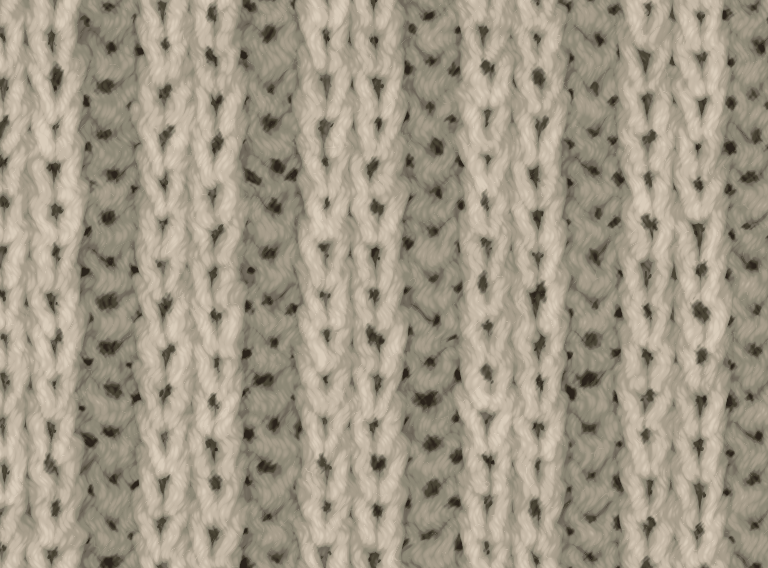
Give the GLSL for this texture, as a WebGL 2 fragment shader.

```glsl
#version 300 es
precision highp float;

uniform vec2 u_resolution;
out vec4 fragColor;

float hash(vec2 p) {
    return fract(sin(dot(p, vec2(127.1, 311.7))) * 43758.5);
}

vec2 hash2(vec2 p) {
    return vec2(hash(p), hash(p + 57.3));
}

// Distance to the nearest scattered cell point
float cells(vec2 p) {
    vec2 id = floor(p), f = fract(p);
    float nearest = 2.0;
    for (int j = -1; j <= 1; j++)
        for (int i = -1; i <= 1; i++) {
            vec2 o = vec2(i, j);
            nearest = min(nearest, length(o + hash2(id + o) - f));
        }
    return nearest;
}

float waves(vec2 p) {
    return (sin(p.x * 1.7 + 1.3 * sin(p.y * 1.1)) + sin(p.y * 2.3 + 1.6 * sin(p.x * 1.9))
        + 0.6 * sin(p.x * 4.1 - p.y * 3.7)) / 2.6;
}

float segment(vec2 p, vec2 a, vec2 b) {
    vec2 ab = b - a;
    return length(p - a - ab * clamp(dot(p - a, ab) / dot(ab, ab), 0.0, 1.0));
}

float roundTop(float d) {
    return sqrt(max(0.0, 1.0 - d * d));
}

// Raised rib: two columns of V stitches; returns height, pit and soft hollow
vec3 ribSurface(vec2 p, float rib) {
    float height = 0.0, pit = 0.0, hollow = 0.0;
    for (int arm = 0; arm < 4; arm++) {
        float column = float(arm / 2), side = float(arm % 2) * 2.0 - 1.0;
        float center = column * 1.2 - 0.6;
        float y = p.y + hash(vec2(rib, column + 3.0));
        for (int k = -1; k <= 1; k++) {
            float row = floor(y + 0.5) + float(k);
            vec2 q = vec2(p.x, y - row);
            vec2 jitter = hash2(vec2(row + rib * 31.0, float(arm))) - 0.5;
            vec2 top = vec2(center + side * 0.48 + jitter.x * 0.16, 0.75);
            vec2 foot = vec2(center + side * 0.17 + jitter.y * 0.16, -0.55 + 0.2 * jitter.x);
            float tuck = 1.0 - 0.34 * smoothstep(0.0, 0.85, q.y);
            float d = segment(q, top, foot) / (0.28 + 0.06 * jitter.x);
            height = max(height, roundTop(d) * tuck * (1.0 + 0.16 * jitter.y));
            vec2 h = q - vec2(center + side * 0.06 + jitter.y * 0.14, 0.12 + jitter.x * 0.3);
            float size = 0.2 * pow(jitter.x + 0.5, 3.0);
            float reach = length(h * vec2(1.4, 0.8)) + 0.05 * waves(q * 13.0 + jitter * 9.0);
            pit = max(pit, 1.0 - smoothstep(size * 0.4, size + 0.06, reach));
            hollow = max(hollow, 1.0 - smoothstep(0.0, 0.42, reach));
        }
    }
    return vec3(height, pit, hollow);
}

// Sunken purl channel: stacked arched bumps with irregular holes
float channelTone(vec2 p, float channel) {
    float y = p.y + hash(vec2(channel, 9.0));
    float bump = 0.0, hole = 0.0, hollow = 0.0;
    for (int k = -1; k <= 1; k++) {
        float row = floor(y + 0.5) + float(k);
        vec2 r = hash2(vec2(row, channel * 17.0));
        float arch = 0.2 * cos(p.x * 6.5 + r.x - 0.5);
        bump = max(bump, roundTop((y - row + arch) / 0.53));
        for (int i = -1; i <= 1; i++) {
            float edge = abs(float(i));
            vec2 s = hash2(vec2(row + 41.0 * float(i), channel + 5.0));
            vec2 q = vec2(p.x - float(i) * 0.56, y - row - 0.35 + 0.3 * edge) - (s - 0.5) * 0.24;
            q.x += 0.6 * q.y * (s.x - 0.5);
            float size = mix(0.04, 0.23, s.y * s.y) * (1.0 - 0.25 * edge);
            float d = length(q * mix(vec2(0.8, 1.2), vec2(1.3, 0.8), s.x));
            d += 0.05 * waves(q * 11.0 + r * 9.0);
            hole = max(hole, 1.0 - smoothstep(size * 0.4, size + 0.1, d));
            hollow = max(hollow, 1.0 - smoothstep(0.0, 0.45, d));
        }
    }
    return mix(0.36 + 0.37 * bump - 0.2 * hollow, 0.03, hole * 0.92);
}

vec3 yarnRamp(float t) {
    vec3 c = mix(vec3(0.17, 0.14, 0.11), vec3(0.29, 0.27, 0.21), smoothstep(0.0, 0.2, t));
    c = mix(c, vec3(0.44, 0.41, 0.36), smoothstep(0.2, 0.4, t));
    c = mix(c, vec3(0.55, 0.53, 0.46), smoothstep(0.4, 0.6, t));
    c = mix(c, vec3(0.65, 0.61, 0.54), smoothstep(0.6, 0.8, t));
    c = mix(c, vec3(0.77, 0.72, 0.65), smoothstep(0.8, 1.0, t));
    return mix(c, vec3(0.85, 0.8, 0.73), smoothstep(1.0, 1.2, t));
}

void main() {
    // One unit is one knitted row
    vec2 p = gl_FragCoord.xy / u_resolution.y * 13.2;
    vec2 w = p + 0.08 * vec2(waves(p * 0.9), waves(p.yx * 0.8 + 4.0));
    w += 0.025 * vec2(waves(p * 3.1), waves(p.yx * 3.7));
    float across = (w.x - 4.42) / 3.744;
    float rib = floor(across + 0.5), channel = floor(across);
    float x = (across - rib) * 3.744;

    vec3 surface = ribSurface(vec2(x, w.y), rib);
    float tone = channelTone(vec2((across - channel - 0.5) * 3.744, w.y), channel);
    tone -= 0.16 * smoothstep(0.4, 0.7, 1.872 - abs(x));
    float inside = 1.0 - smoothstep(0.95, 1.15, abs(x));
    tone = mix(tone, 0.24 + 0.12 * waves(p * 2.0), inside);
    float cover = smoothstep(0.05, 0.5, surface.x);
    float ridge = 0.38 + 0.66 * pow(surface.x, 1.3) - 0.14 * surface.z;
    tone = mix(tone, ridge, cover);
    tone = mix(tone, 0.08, surface.y * 0.85);

    // Brushed fibres and uneven yarn
    float fuzz = cells(vec2(w.x * 9.0 + 0.9 * sin(w.y * 6.3), w.y * 3.6));
    tone += 0.25 * (0.5 - fuzz) + 0.08 * waves(p * 1.1) + 0.05 * waves(p * 5.0);
    float strand = abs(waves(p * 2.3 + 0.2 * waves(p.yx * 5.0)));
    tone += 0.1 * (1.0 - smoothstep(0.0, 0.03, strand)) * step(0.5, fuzz);
    fragColor = vec4(yarnRamp(max(tone, 0.0)), 1.0);
}
```
